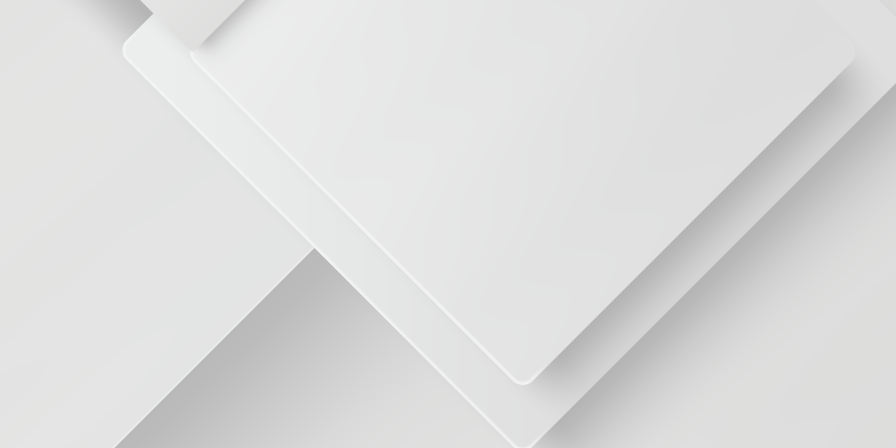
Write a WebGL 2 fragment shader that draws this background.

```glsl
#version 300 es
precision highp float;

uniform vec2 u_resolution;
out vec4 outColor;

const float CORNER = 0.031;
const vec3 PAPER = vec3(0.892, 0.893, 0.890);
const vec3 SHADE = vec3(0.700, 0.700, 0.702);
const vec3 GLINT = vec3(0.955, 0.958, 0.957);

// Axes turned by 45 degrees: x runs to the lower right, y to the lower left.
vec2 toDiagonal(vec2 p) {
    return vec2(p.x - p.y, -p.x - p.y) * 0.70710678;
}

float roundedSquare(vec2 q, float halfSide, float radius) {
    vec2 d = abs(q) - halfSide + radius;
    return length(max(d, 0.0)) + min(max(d.x, d.y), 0.0) - radius;
}

float coverage(float dist, float pixel) {
    return 1.0 - smoothstep(-0.6 * pixel, 0.6 * pixel, dist);
}

// Shade that fades with the distance from an edge.
float falloff(float dist, float reach) {
    return exp(-pow(max(dist, 0.0) / reach, 1.5));
}

// Shadow cast to the lower right by a square, soft at both ends.
float castShadow(vec2 q, float halfSide, float reach) {
    float ends = 1.0 - smoothstep(halfSide - 0.12, halfSide + 0.025, abs(q.y));
    return falloff(q.x - halfSide, reach) * ends;
}

// Bright bevel just inside the lower left side.
float bevel(vec2 q, float dist, float width) {
    float side = smoothstep(0.0, 0.08, q.y - abs(q.x) + 0.09);
    return side * smoothstep(-width, -0.3 * width, dist);
}

// Faint broad bands of light.
float sheen(vec2 q) {
    return 0.0025 * sin(q.x * 13.0 + 0.8) + 0.0015 * sin(q.x * 29.0 + q.y * 3.0);
}

vec3 backdrop(vec2 p, vec2 q, float pixel) {
    float edge = q.x - 0.1805;
    vec3 panel = PAPER + vec3(-0.004, 0.001, 0.0) * smoothstep(0.0, 0.5, p.x);
    panel = mix(panel, GLINT, 0.6 * smoothstep(-0.007, -0.001, edge));
    vec3 ground = PAPER - 0.024 * smoothstep(0.7, 2.0, p.x);
    ground = mix(ground, SHADE, 0.86 * falloff(edge, 0.27));
    return mix(ground, panel, coverage(edge, pixel)) + sheen(q);
}

void main() {
    float pixel = 1.0 / u_resolution.y;
    vec2 p = gl_FragCoord.xy * pixel;
    vec2 q = toDiagonal(p);
    vec3 color = backdrop(p, q, pixel);

    // Large card
    float outerHalf = 0.641;
    vec2 outerQ = toDiagonal(p - vec2(1.167, 0.888));
    float outer = roundedSquare(outerQ, outerHalf, CORNER);
    color = mix(color, SHADE, 0.95 * castShadow(outerQ, outerHalf, 0.105));
    vec3 outerColor = mix(vec3(0.925, 0.934, 0.932), vec3(0.876), smoothstep(0.25, 1.35, p.x));
    outerColor = mix(outerColor, GLINT, 0.85 * bevel(outerQ, outer, 0.010));

    // Shadow of the small card on the large one
    float innerHalf = 0.534;
    vec2 innerQ = toDiagonal(p - vec2(1.167, 0.883));
    float inner = roundedSquare(innerQ, innerHalf, CORNER);
    outerColor = mix(outerColor, SHADE, 0.97 * castShadow(innerQ, innerHalf, 0.082));
    color = mix(color, outerColor, coverage(outer, pixel));

    // Small card
    vec3 innerColor = mix(vec3(0.922, 0.924, 0.924), vec3(0.868), smoothstep(0.4, 1.95, p.x + 0.15 * (1.0 - p.y)));
    innerColor += sheen(innerQ);
    innerColor = mix(innerColor, GLINT, 0.85 * bevel(innerQ, inner, 0.011));
    color = mix(color, innerColor, coverage(inner, pixel));

    // Tip of the upper left card
    float tipHalf = 0.3;
    vec2 tipQ = toDiagonal(p - vec2(0.430, 1.307));
    float tip = roundedSquare(tipQ, tipHalf, 0.004);
    float tipEnd = 1.0 - smoothstep(tipHalf - 0.05, tipHalf + 0.005, tipQ.y);
    color = mix(color, SHADE, 0.75 * tipEnd * falloff(tipQ.x - tipHalf, 0.028));
    vec3 tipColor = PAPER - 0.018 * smoothstep(0.15, 0.3, tipQ.x);
    color = mix(color, tipColor, coverage(tip, pixel));

    outColor = vec4(color, 1.0);
}
```
